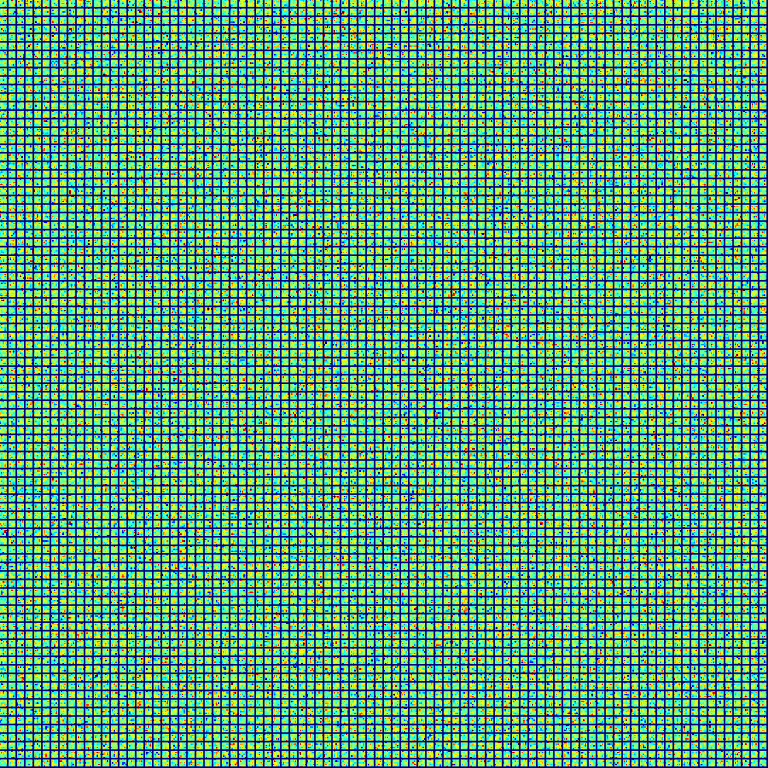
A Shadertoy shader for this pattern:

```glsl
// A 90 by 90 grid of small square tiles parted by thin navy lines.
// Each tile holds fine random grain, coloured by a blue-green-yellow-red ramp;
// the grain lattice wraps at the canvas edge, so the whole tiles seamlessly.

const float CELLS = 90.0;          // tiles across and down
const float GRAINS = CELLS * 5.0;  // grain lattice points across and down

// Integer hash: three independent values in 0..1 per lattice point
vec3 hash3(uvec2 p) {
    uvec3 v = uvec3(p, 17u) * 1664525u + 12345u;
    v.x += v.y * v.z; v.y += v.z * v.x; v.z += v.x * v.y;
    v ^= v >> 16u;
    v.x += v.y * v.z; v.y += v.z * v.x; v.z += v.x * v.y;
    return vec3(v >> 8u) / 16777216.0;
}

// Bell-shaped grain with long tails, for scattered blue and red specks
float grainAt(vec2 lattice) {
    float bell = dot(hash3(uvec2(mod(lattice, GRAINS))), vec3(1.0)) - 1.5;
    return 0.2 * bell + 0.14 * bell * bell * bell;
}

// Wrapping value noise with softened square grains
float grain(vec2 p) {
    vec2 i = floor(p);
    vec2 blend = smoothstep(0.15, 0.85, p - i);
    float low = mix(grainAt(i), grainAt(i + vec2(1, 0)), blend.x);
    float high = mix(grainAt(i + vec2(0, 1)), grainAt(i + vec2(1, 1)), blend.x);
    return mix(low, high, blend.y);
}

// Ramp from navy through cyan, green and yellow to dark red
vec3 heatRamp(float t) {
    return clamp(1.5 - abs(4.0 * t - vec3(3, 2, 1)), 0.0, 1.0);
}

void mainImage(out vec4 fragColor, in vec2 fragCoord) {
    vec2 uv = fragCoord / iResolution.xy;

    // Grain inside the tiles
    vec3 color = heatRamp(0.51 + grain(uv * GRAINS));

    // Grid lines along the right and lower side of every tile
    float lineWidth = 0.19;
    vec2 lineCenter = vec2(1.0 - 0.5 * lineWidth, 0.5 * lineWidth);
    vec2 toLine = abs(fract(uv * CELLS - lineCenter + 0.5) - 0.5);
    vec2 pixel = CELLS / iResolution.xy;
    vec2 cover = clamp((0.5 * lineWidth - toLine) / pixel + 0.5, 0.0, 1.0);
    float gridLine = 1.0 - (1.0 - cover.x) * (1.0 - cover.y);

    fragColor = vec4(mix(color, heatRamp(0.0), gridLine), 1.0);
}
```
